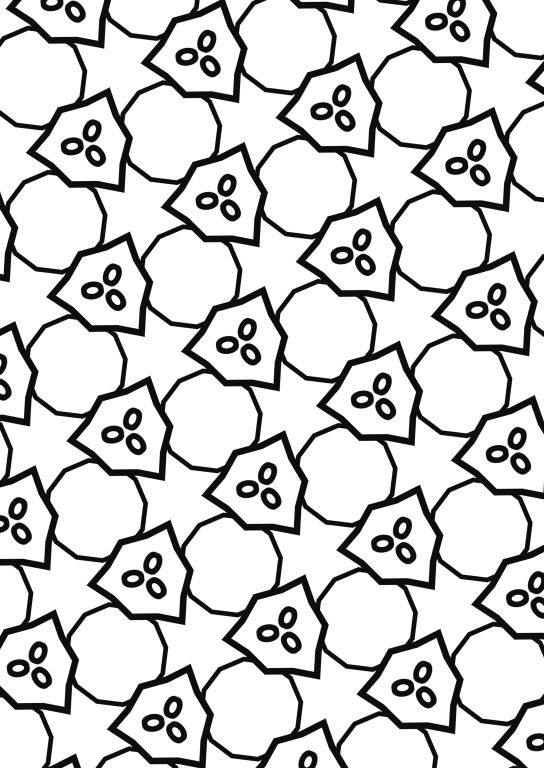
This pattern is drawn by a Shadertoy shader. Its source:

```glsl
// Black line work on white: a tilted triangular lattice of six-cornered tiles, each
// holding a three-petal rosette, laid over twelve-sided rings that fill every other gap.
// Each point is moved to its nearest lattice node, folded by symmetry and measured.

#define SPACING 0.1895                // distance between tiles, in canvas heights
#define TILT 0.1396                   // lattice rotation, radians
#define ANCHOR vec2(-0.0393, 0.0534)  // one tile centre, from the canvas centre
#define TILE_LINE 0.045               // lengths below are in units of SPACING
#define RING_LINE 0.032
#define RING_APOTHEM 0.335
#define TIP_RADIUS 0.422              // long corners of a tile
#define SHOULDER_RADIUS 0.322         // short corners of a tile
#define WAIST vec2(0.277, 0.127)      // inward bend halfway along a tile side
#define PETAL_HOLE vec2(0.040, 0.023) // half length and half width
#define PETAL_OFFSET 0.100
#define PETAL_WALL 0.038

const float PI = 3.14159;
const vec3 INK = vec3(0.05);
const vec3 PAPER = vec3(1.0);

// Offset from the nearest node of a unit triangular lattice with one axis along y
vec2 fromNearestNode(vec2 p) {
    vec2 cell = vec2(sqrt(3.0), 1.0);
    vec2 a = p - cell * round(p / cell);
    vec2 shifted = p - 0.5 * cell;
    vec2 b = shifted - cell * round(shifted / cell);
    return dot(a, a) < dot(b, b) ? a : b;
}

// Threefold rotation plus mirror: folds the plane into angles 0 to 60 degrees
vec2 foldThreefold(vec2 p) {
    float sector = 2.0 * PI / 3.0;
    float angle = atan(p.y, p.x);
    angle = abs(angle - sector * round(angle / sector));
    return length(p) * vec2(cos(angle), sin(angle));
}

// Signed distance to the line from a to b, negative on its left
float lineSide(vec2 p, vec2 a, vec2 b) {
    vec2 along = normalize(b - a);
    return dot(p - a, vec2(along.y, -along.x));
}

// Tile outline with sharp corners, for a folded point
float tileDistance(vec2 p) {
    vec2 tip = vec2(TIP_RADIUS, 0.0);
    vec2 shoulder = SHOULDER_RADIUS * vec2(cos(PI / 3.0), sin(PI / 3.0));
    return min(lineSide(p, tip, WAIST), lineSide(p, WAIST, shoulder));
}

float ellipseDistance(vec2 p, vec2 radii) {
    float k = max(length(p / radii), 1e-4);
    float slope = max(length(p / (radii * radii)), 1e-4);
    return k * (k - 1.0) / slope;
}

// Regular twelve-sided ring with a corner on the x axis
float ringDistance(vec2 p) {
    float side = PI / 6.0;
    float angle = mod(atan(p.y, p.x), side) - 0.5 * side;
    return abs(length(p) * cos(angle) - RING_APOTHEM) - 0.5 * RING_LINE;
}

float coverage(float distance, float pixel) {
    return 1.0 - smoothstep(-0.7 * pixel, 0.7 * pixel, distance);
}

void mainImage(out vec4 fragColor, in vec2 fragCoord) {
    float pixel = 1.0 / (iResolution.y * SPACING);
    vec2 p = (fragCoord - 0.5 * iResolution.xy) / iResolution.y - ANCHOR;
    float c = cos(TILT), s = sin(TILT);
    p = vec2(c * p.x + s * p.y, c * p.y - s * p.x) / SPACING;

    // Rings, centred between three tiles
    vec2 ringPoint = fromNearestNode(p - vec2(1.0 / sqrt(3.0), 0.0));
    float ink = coverage(ringDistance(ringPoint), pixel);

    // Tiles hide the rings below them
    vec2 folded = foldThreefold(-fromNearestNode(p));
    float tile = tileDistance(folded);
    ink = mix(ink, 1.0, coverage(tile, pixel));
    ink = mix(ink, 0.0, coverage(tile + TILE_LINE, pixel));

    // Rosette petals with open centres
    float hole = ellipseDistance(folded - vec2(PETAL_OFFSET, 0.0), PETAL_HOLE);
    ink = mix(ink, 1.0, coverage(hole - PETAL_WALL, pixel));
    ink = mix(ink, 0.0, coverage(hole, pixel));

    fragColor = vec4(mix(PAPER, INK, ink), 1.0);
}
```
